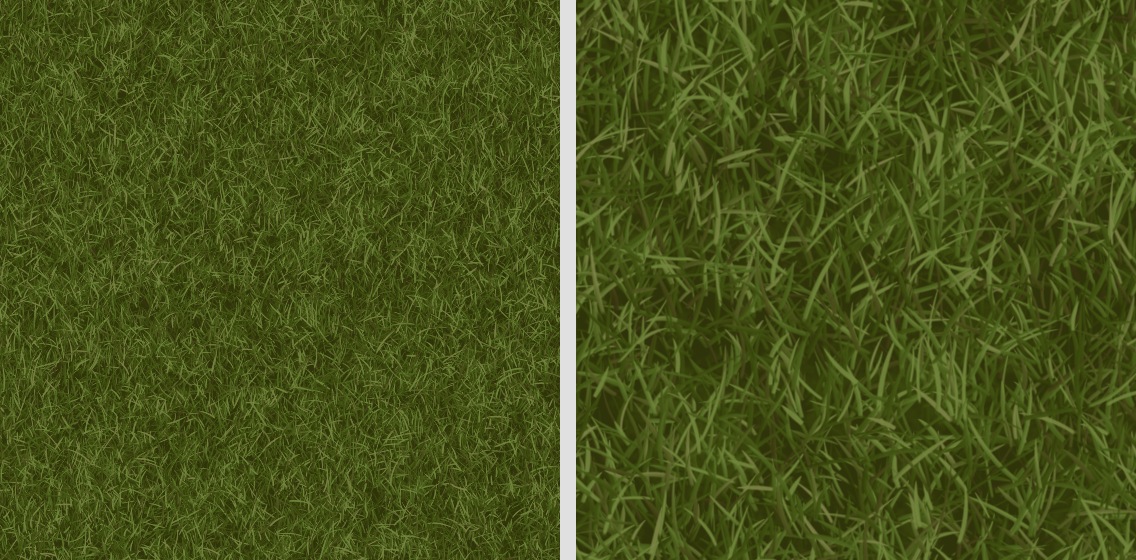
Left: the whole. Right: its middle third, enlarged.
This texture is drawn by a WebGL 2 fragment shader. Its source:

```glsl
#version 300 es
precision highp float;
// Dense lawn seen from above: many thin, curved, tapering grass blades.
// Jittered cells hold one blade each; layers are stacked from dark and deep
// to bright and near, while layered sines vary the tone in soft clumps.

uniform vec2 u_resolution;
out vec4 fragColor;

const int LAYERS = 20;
const float CELLS = 36.0;

const vec3 SOIL = vec3(0.185, 0.20, 0.035);
const vec3 DEEP = vec3(0.23, 0.28, 0.05);
const vec3 MID = vec3(0.27, 0.33, 0.08);
const vec3 LIGHT = vec3(0.32, 0.40, 0.13);
const vec3 BRIGHT = vec3(0.45, 0.52, 0.24);
const vec3 STRAW_SHIFT = vec3(0.045, -0.010, 0.040);

// Four random values from a cell and a seed
vec4 hash4(vec2 cell, float seed) {
    vec4 p = fract(vec4(cell, cell.x + seed, seed) * vec4(0.1031, 0.1030, 0.0973, 0.1099));
    p += dot(p, p.wzxy + 33.33);
    return fract((p.xxyz + p.yzzw) * p.zywx);
}

// Soft irregular clumps, about -1 to 1
float clumps(vec2 p) {
    float sum = 0.0;
    float weight = 0.5;
    for (int i = 0; i < 4; i++) {
        p = mat2(0.8, 0.6, -0.6, 0.8) * p + vec2(1.7, 4.1);
        sum += weight * sin(p.x + 1.3 * sin(p.y * 0.8)) * sin(p.y + 1.1 * sin(p.x * 0.7));
        p *= 1.7;
        weight *= 0.75;
    }
    return sum;
}

// Colour from soil shade (0) to sunlit blade (1)
vec3 grassColor(float tone) {
    float s = clamp(tone, 0.0, 1.0) * 4.0;
    vec3 color = mix(SOIL, DEEP, min(s, 1.0));
    color = mix(color, MID, clamp(s - 1.0, 0.0, 1.0));
    color = mix(color, LIGHT, clamp(s - 2.0, 0.0, 1.0));
    return mix(color, BRIGHT, clamp(s - 3.0, 0.0, 1.0));
}

// x: coverage, y: position from root to tip, z: signed side across the blade
vec3 blade(vec2 p, float angle, float size, float halfWidth, float bend, float blur) {
    float c = cos(angle);
    float s = sin(angle);
    p = mat2(c, -s, s, c) * p;
    float along = p.y / size + 0.5;
    float t = clamp(along, 0.0, 1.0);
    float slope = 2.0 * bend * t;
    float across = (p.x - bend * size * (t * t - 0.33)) / sqrt(1.0 + slope * slope);
    float taper = halfWidth * (1.0 - t * t) * (0.6 + 0.8 * t);
    float side = smoothstep(-blur, blur, taper - abs(across));
    float ends = smoothstep(0.0, 0.08, along) * smoothstep(1.0, 0.92, along);
    return vec3(side * ends, t, clamp(across / halfWidth, -1.0, 1.0));
}

// Paints one layer of blades over the given colour
vec3 paintLayer(vec3 color, vec2 uv, float depth, float seed, float patchTone, float blur) {
    vec2 grid = uv * CELLS + hash4(vec2(seed, 7.0), 3.0).xy * 20.0;
    vec2 home = floor(grid);
    for (int y = -1; y <= 1; y++) {
        for (int x = -1; x <= 1; x++) {
            vec2 cell = home + vec2(x, y);
            vec4 place = hash4(cell, seed * 3.7 + 1.0);
            vec4 look = hash4(cell, seed * 5.3 + 91.0);
            vec2 offset = (grid - cell - place.xy) / CELLS;
            float angle = (place.z + place.w - 1.0) * 1.7;
            float size = mix(0.018, 0.054, look.x * look.x);
            float halfWidth = mix(0.0009, 0.0021, look.y);
            float bend = (fract(look.x * 17.0) - 0.5) * 0.9;
            vec3 b = blade(offset, angle, size, halfWidth, bend, blur);

            // Random tone, paler toward the tip and on one side
            float tone = -0.08 + 0.44 * depth + 0.92 * pow(look.z, 1.5);
            tone += 0.20 * (b.y - 0.4) + 0.16 * b.z + patchTone;
            vec3 bladeColor = grassColor(tone);
            bladeColor += STRAW_SHIFT * (smoothstep(0.65, 0.95, look.w) - 0.15);
            color = mix(color, bladeColor, b.x * 0.93);
        }
    }
    return color;
}

void main() {
    vec2 uv = gl_FragCoord.xy / u_resolution.y;
    float blur = max(0.5 / u_resolution.y, 0.0008);

    // Shaded ground between the blades
    float patchTone = 0.19 * clumps(uv * 34.0);
    vec3 color = grassColor(0.05 + patchTone + 0.12 * clumps(uv * 190.0));

    // Blades, deepest first
    for (int i = 0; i < LAYERS; i++) {
        float depth = float(i) / float(LAYERS - 1);
        color = paintLayer(color, uv, depth, float(i) + 1.0, patchTone, blur);
    }
    fragColor = vec4(color, 1.0);
}
```
